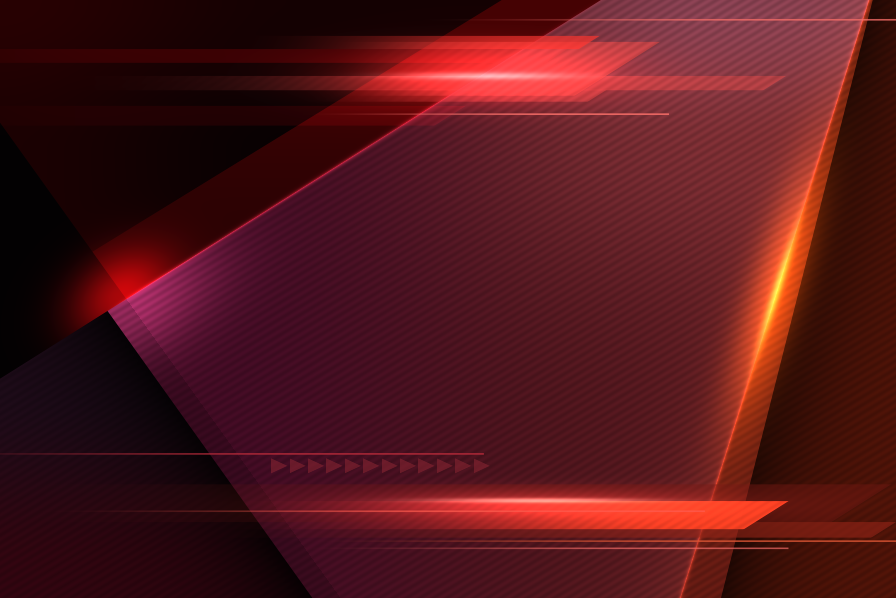
Reproduce this background procedurally as a Shadertoy shader.

```glsl
// Crimson angular panels with fine diagonal pinstripes, slanted speed bars and edge glows.

const float SLANT = 1.59; // horizontal run per unit of height at the bar ends

// Signed distance to the line a-b, positive on its left
float side(vec2 p, vec2 a, vec2 b) {
    vec2 d = normalize(b - a);
    return d.x * (p.y - a.y) - d.y * (p.x - a.x);
}

float cover(float d, float px) { return smoothstep(-0.6 * px, 0.6 * px, d); }

// Soft elliptical light, its long axis along dir
float glow(vec2 p, vec2 center, vec2 dir, vec2 size) {
    vec2 q = p - center;
    q = vec2(dot(q, dir), dir.x * q.y - dir.y * q.x) / size;
    return exp(-dot(q, q));
}

// Parallelogram bar: span = (bottom, top), fade = (start, full), tip = upper right x
float bar(vec2 p, vec2 span, vec2 fade, float tip, float px) {
    float end = tip - (span.y - p.y) * SLANT;
    return cover(p.y - span.x, px) * cover(span.y - p.y, px)
         * cover((end - p.x) * 0.53, px) * smoothstep(fade.x, fade.y, p.x);
}

// Horizontal hairline that fades in from x.x and stops at x.y
float hairline(vec2 p, float y, vec2 x, float px) {
    float w = max(0.0014, 0.6 * px);
    return (1.0 - smoothstep(0.4 * w, 1.6 * w, abs(p.y - y)))
         * smoothstep(x.x, mix(x.x, x.y, 0.7), p.x) * cover(x.y - p.x, px);
}

// Row of right-pointing triangles
float arrows(vec2 p, vec2 start, float count, float px) {
    float pitch = 0.0308;
    float x = p.x - start.x;
    float u = mod(x, pitch);
    float shape = cover(0.0125 * (1.0 - u / 0.027) - abs(p.y - start.y), px);
    return shape * step(0.0, x) * step(x, count * pitch);
}

// Dark layers above the main diagonal
vec3 upperLayers(vec2 p, float fold, float band, float px) {
    vec3 col = vec3(0.012, 0.003, 0.006);
    float haze = 0.03 + 0.075 * smoothstep(0.5, 0.0, p.x) + 0.05 * smoothstep(0.75, 1.0, p.y);
    col = mix(col, vec3(haze, 0.004, 0.008), max(cover(fold, px), 0.7 * smoothstep(0.75, 1.0, p.y)));
    vec3 ribbon = vec3(0.17 + 0.1 * smoothstep(0.6, 1.0, p.y), 0.008, 0.012);
    return mix(col, ribbon, cover(-band, px) * cover(fold, px));
}

// Striped central panel
vec3 panelColor(vec2 p, float fold, float edge) {
    vec3 col = mix(vec3(0.25, 0.042, 0.135), vec3(0.29, 0.075, 0.105), smoothstep(0.35, 1.0, p.x));
    col += vec3(0.17, 0.095, 0.09) * glow(p, vec2(1.15, 0.82), vec2(1, 0), vec2(0.4, 0.3));
    col += vec3(0.10, 0.10, 0.14) * smoothstep(0.75, 1.0, p.y) * smoothstep(0.7, 1.2, p.x);
    col += vec3(0.13, 0.06, 0.03) * exp(-max(edge, 0.0) * 10.0);
    col += vec3(0.42, 0.14, 0.27) * glow(p, vec2(0.20, 0.485), vec2(0.85, 0.53), vec2(0.17, 0.09));
    return col * (fold < 0.0 ? 0.83 : 1.0);
}

void mainImage(out vec4 fragColor, in vec2 fragCoord) {
    vec2 p = fragCoord / iResolution.y;
    p.x *= 1.5 * iResolution.y / iResolution.x;
    float px = 1.0 / iResolution.y;

    // Edges of the layers
    vec2 corner = vec2(0.18, 0.48);
    float diag = side(p, corner, vec2(1.006, 1.0));
    float left = side(p, corner, vec2(0.523, 0.0));
    float fold = side(p, vec2(0.0, 0.795), vec2(0.57, 0.0));
    float edge = side(p, vec2(1.139, 0.0), vec2(1.455, 1.0));
    float outer = side(p, vec2(1.207, 0.0), vec2(1.461, 1.0));
    float band = side(p, vec2(0.166, 0.586), vec2(0.84, 1.0));
    float below = cover(-diag, px);
    vec2 diagDir = normalize(vec2(0.826, 0.52));
    vec2 edgeDir = normalize(vec2(0.316, 1.0));

    // Lower left wedge, central panel, orange rim and right wall
    vec3 wedge = mix(vec3(0.19, 0.02, 0.06), vec3(0.12, 0.045, 0.10), smoothstep(0.05, 0.35, p.y));
    wedge *= 1.0 - 0.85 * exp(min(left, 0.0) * 9.0);
    vec3 lower = mix(wedge, panelColor(p, fold, edge), cover(left, px));
    vec3 rim = mix(vec3(0.38, 0.10, 0.07), vec3(0.46, 0.14, 0.06), smoothstep(0.0, 0.5, p.y));
    lower = mix(lower, rim, cover(-edge, px));
    vec3 wall = vec3(0.31, 0.075, 0.03) * (1.0 - 0.62 * exp(min(outer, 0.0) * 11.0));
    lower = mix(lower, wall, cover(-outer, px));

    // Pinstripes
    float stripe = sin(6.2832 * (p.y - 0.6 * p.x) / 0.0135);
    lower *= 1.0 + 0.085 * stripe;
    vec3 col = mix(upperLayers(p, fold, band, px), lower, below);

    // Edge lights
    float rimLine = exp(-abs(edge) / 0.0022);
    float diagLine = exp(-abs(diag) / 0.002);
    col += vec3(0.45, 0.13, 0.08) * rimLine;
    col += vec3(0.55, 0.10, 0.17) * diagLine * smoothstep(0.17, 0.25, p.x) * smoothstep(1.1, 0.6, p.x);
    col += vec3(0.55, 0.20, 0.02) * glow(p, vec2(1.301, 0.515), edgeDir, vec2(0.21, 0.045));
    col += vec3(0.55, 0.50, 0.12) * glow(p, vec2(1.301, 0.515), edgeDir, vec2(0.10, 0.008));
    col += vec3(0.65, 0.02, 0.03) * glow(p, vec2(0.205, 0.505), diagDir, vec2(0.09, 0.065)) * (1.0 - below);

    // Upper speed bars
    vec3 coral = vec3(0.82, 0.27, 0.27) * (1.0 + 0.06 * stripe);
    col += vec3(0.16, 0.0, 0.005) * bar(p, vec2(0.895, 0.918), vec2(-0.3, 0.5), 0.95, px);
    col += vec3(0.10, 0.0, 0.005) * bar(p, vec2(0.79, 0.823), vec2(-0.2, 0.6), 0.78, px);
    col = mix(col, coral, 0.55 * bar(p, vec2(0.849, 0.873), vec2(0.1, 1.0), 1.316, px));
    col = mix(col, coral, 0.70 * bar(p, vec2(0.840, 0.930), vec2(0.55, 0.95), 1.105, px));
    col = mix(col, coral, 0.50 * bar(p, vec2(0.830, 0.850), vec2(0.5, 0.9), 1.016, px));
    col = mix(col, vec3(0.90, 0.20, 0.18), 0.75 * bar(p, vec2(0.918, 0.940), vec2(0.4, 1.0), 1.004, px));
    col += vec3(0.55, 0.07, 0.07) * glow(p, vec2(0.80, 0.873), vec2(1, 0), vec2(0.22, 0.045));
    col += vec3(0.45, 0.42, 0.42) * glow(p, vec2(0.81, 0.873), vec2(1, 0), vec2(0.13, 0.006));

    // Lower speed bars
    vec3 ember = mix(vec3(0.62, 0.12, 0.15), vec3(0.97, 0.25, 0.13), smoothstep(0.6, 1.2, p.x));
    col = mix(col, vec3(0.44, 0.09, 0.07), 0.45 * bar(p, vec2(0.127, 0.190), vec2(0.0, 1.0), 1.492, px));
    col = mix(col, vec3(0.58, 0.14, 0.09), 0.60 * bar(p, vec2(0.101, 0.127), vec2(0.3, 1.3), 1.50, px));
    col = mix(col, ember * (1.0 + 0.05 * stripe), 0.92 * bar(p, vec2(0.115, 0.162), vec2(0.35, 1.12), 1.32, px));
    col += vec3(0.40, 0.10, 0.09) * glow(p, vec2(0.90, 0.155), vec2(1, 0), vec2(0.30, 0.025));
    col += vec3(0.50, 0.45, 0.40) * glow(p, vec2(0.90, 0.163), vec2(1, 0), vec2(0.16, 0.004));
    col = mix(col, vec3(0.52, 0.14, 0.19), 0.6 * arrows(p, vec2(0.454, 0.221), 12.0, px));

    // Hairlines
    vec3 pink = vec3(0.95, 0.42, 0.40);
    col = mix(col, pink, 0.8 * hairline(p, 0.967, vec2(0.70, 1.5), px));
    col = mix(col, pink, 0.9 * hairline(p, 0.809, vec2(0.50, 1.12), px));
    col = mix(col, vec3(0.70, 0.16, 0.22), 0.8 * hairline(p, 0.241, vec2(-0.2, 0.81), px));
    col = mix(col, vec3(0.98, 0.35, 0.30), 0.8 * hairline(p, 0.145, vec2(0.05, 1.18), px));
    col = mix(col, vec3(0.85, 0.33, 0.20), 0.8 * hairline(p, 0.095, vec2(0.5, 1.5), px));
    col = mix(col, pink, 0.7 * hairline(p, 0.083, vec2(0.5, 1.32), px));

    fragColor = vec4(clamp(col, 0.0, 1.0), 1.0);
}
```
